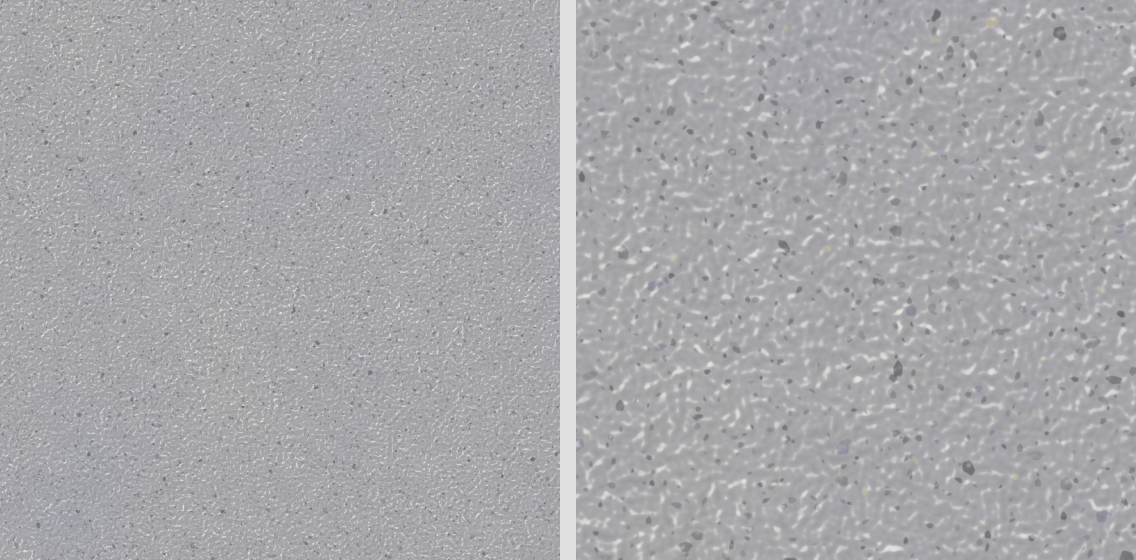
Left, the full canvas; right, a detail of the centre.
Give the GLSL for this texture, as a WebGL 1 fragment shader.

```glsl
precision highp float;
// Fine, matte grey stone: a softly mottled ground, scattered dark mineral grains
// and a pebbled relief. The relief is the slope of gradient noise towards a light,
// which shades the surface gently and lifts the steepest faces into pale glints.

uniform vec2 u_resolution;

const vec3 GROUND = vec3(0.651, 0.651, 0.667);
const vec3 COOL_TINT = vec3(-0.014, -0.010, 0.006);
const vec3 GLINT = vec3(0.122, 0.122, 0.106);
const vec3 DARK_GRAIN = vec3(0.39, 0.39, 0.41);
const vec3 GREY_GRAIN = vec3(0.59, 0.59, 0.595);
const vec3 BLUE_GRAIN = vec3(0.55, 0.56, 0.61);
const vec3 SAND_GRAIN = vec3(0.73, 0.70, 0.64);
const float LIGHT_ANGLE = 2.1;
const float TAU = 6.28319;

vec2 hash2(vec2 p) {
  vec3 q = fract(p.xyx * vec3(0.1031, 0.1030, 0.0973));
  q += dot(q, q.yzx + 33.33);
  return fract((q.xx + q.yz) * q.zy);
}

float cornerSlope(vec2 cell, vec2 offset) {
  float angle = TAU * hash2(cell).x;
  return dot(vec2(cos(angle), sin(angle)), offset);
}

float gradientNoise(vec2 p) {
  vec2 i = floor(p);
  vec2 f = p - i;
  vec2 w = f * f * f * (f * (f * 6.0 - 15.0) + 10.0);
  vec2 e = vec2(1.0, 0.0);
  float low = mix(cornerSlope(i, f), cornerSlope(i + e, f - e), w.x);
  float high = mix(cornerSlope(i + e.yx, f - e.yx),
                   cornerSlope(i + e.xx, f - e.xx), w.x);
  return mix(low, high, w.y);
}

// Height of the pebbled surface: coarse bumps plus finer roughness.
float surfaceHeight(vec2 p) {
  return gradientNoise(p * 132.0 + 11.0) + 0.55 * gradientNoise(p * 247.0 + 57.0);
}

float slopeTowards(vec2 p, vec2 direction, float reach) {
  vec2 stepAside = direction * reach;
  return surfaceHeight(p - stepAside) - surfaceHeight(p + stepAside);
}

vec3 grainColour(vec2 pick) {
  vec3 colour = mix(DARK_GRAIN, GREY_GRAIN, sqrt(pick.x));
  colour = mix(colour, BLUE_GRAIN, step(0.84, pick.y));
  return mix(colour, SAND_GRAIN, step(0.95, pick.y));
}

// Coverage of a rotated, slightly lumpy ellipse.
float grainCover(vec2 offset, float angle, vec2 radii, float softness) {
  float c = cos(angle);
  float s = sin(angle);
  vec2 q = vec2(c * offset.x + s * offset.y, c * offset.y - s * offset.x) / radii;
  float bearing = atan(q.y, q.x + 0.0001);
  float outline = 1.0 + 0.07 * sin(3.0 * bearing + 5.0 * angle)
                      + 0.06 * sin(5.0 * bearing + 9.0 * angle);
  float edge = (length(q) - outline) * radii.y;
  return 1.0 - smoothstep(-softness, softness, edge);
}

// Lays at most one random grain per grid cell over the given colour.
vec3 scatterGrains(vec3 under, vec2 p, float cells, float density,
                   float maxRadius, float softness) {
  vec3 colour = under;
  vec2 home = floor(p * cells);
  for (int y = -1; y <= 1; y++) {
    for (int x = -1; x <= 1; x++) {
      vec2 cell = home + vec2(float(x), float(y));
      vec2 seed = cell + cells;
      vec2 centre = (cell + hash2(seed)) / cells;
      vec2 form = hash2(seed + 217.0);
      vec2 chance = hash2(seed + 431.0);
      float size = maxRadius * mix(0.45, 1.0, form.x * form.x);
      vec2 radii = size * vec2(1.0, mix(0.45, 0.9, form.y));
      float cover = grainCover(p - centre, TAU * chance.y, radii, softness);
      cover *= step(chance.x, density) * 0.85;
      colour = mix(colour, grainColour(hash2(seed + 659.0)), cover);
    }
  }
  return colour;
}

void main() {
  float side = min(u_resolution.x, u_resolution.y);
  vec2 p = gl_FragCoord.xy / side;
  float softness = max(0.7 / side, 0.0006);

  // Broad, faint mottling between cool and warm grey.
  float cloud = gradientNoise(p * 3.5 + 4.0) + 0.5 * gradientNoise(p * 9.0 + 31.0);
  float patches = gradientNoise(p * 26.0 + 73.0);
  vec3 colour = GROUND + COOL_TINT * cloud + 0.016 * patches;

  // Small specks first, then the sparser large grains.
  colour = scatterGrains(colour, p, 128.0, 0.38, 0.0025, softness);
  colour = scatterGrains(colour, p, 58.0, 0.24, 0.0050, softness);

  // Relief shading and glints, stronger where the surface is rougher.
  float angle = LIGHT_ANGLE + 2.2 * gradientNoise(p * 45.0 + 19.0);
  float slope = slopeTowards(p, vec2(cos(angle), sin(angle)), 0.0014);
  float roughness = clamp(1.0 + 0.9 * patches - 0.4 * cloud, 0.4, 1.6);
  colour += 0.062 * clamp(slope, -1.0, 1.0);
  colour += GLINT * roughness * smoothstep(0.12, 0.75, slope);

  gl_FragColor = vec4(clamp(colour, 0.0, 1.0), 1.0);
}
```
